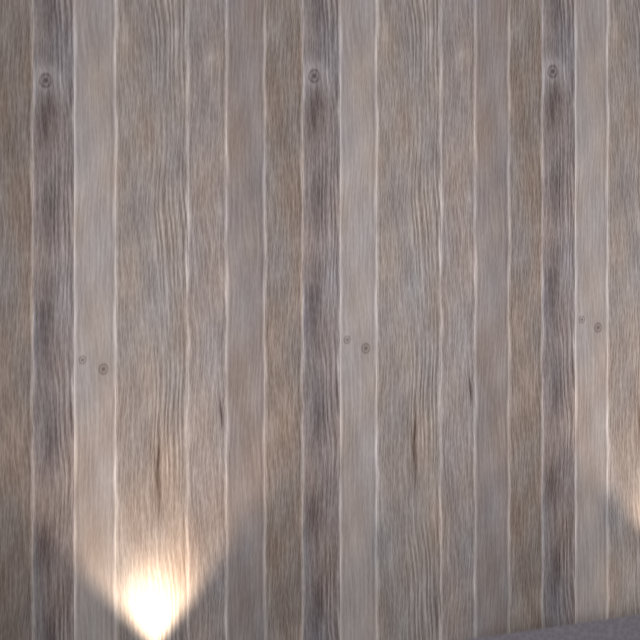
Give the GLSL for this texture, as a WebGL 1 fragment shader.

```glsl
precision highp float;
uniform vec2 u_resolution;

#define PERIOD 0.4453
#define SQUEEZE 0.0235
#define SHRINK 0.0555
#define FIBRE 0.15
#define GRAIN 0.055
#define SEAM_LIGHT 0.125
#define LAMP_A vec2(0.243, -0.022)
#define LAMP_B vec2(1.070, 0.095)
#define WARM vec3(1.0, 0.80, 0.60)

float hash(vec2 p) {
  p = fract(p * vec2(0.1731, 0.2379));
  p += dot(p, p.yx + 19.19);
  return fract((p.x + p.y) * p.x * 7.31);
}

// Distance to the nearest scattered cell point
float cells(vec2 p) {
  vec2 base = floor(p), part = p - base;
  float nearest = 2.0;
  for (int j = -1; j <= 1; j++) {
    for (int i = -1; i <= 1; i++) {
      vec2 o = vec2(float(i), float(j));
      vec2 id = base + o;
      vec2 d = o + vec2(hash(id), hash(id + 37.7)) - part;
      nearest = min(nearest, dot(d, d));
    }
  }
  return sqrt(nearest);
}

float blotch(vec2 p) {
  float sum = sin(p.x + 1.7 * sin(p.y * 0.7)) + sin(p.y * 1.3 + 1.4 * sin(p.x * 0.8));
  return 0.25 * (sum + sin(p.x * 2.3 - p.y * 1.9) + sin(p.y * 3.7 + p.x));
}

float bump(float x, float width) {
  return exp(-x * x / (width * width));
}

// Six boards per repeat, the third one double width
float boardEdge(float i) {
  return i < 2.5 ? i * 0.148 : 1.0 - (6.0 - i) * 0.1465;
}

vec3 boardColour(float id) {
  if (id < 0.5) return vec3(0.510, 0.472, 0.470);
  if (id < 1.5) return vec3(0.588, 0.552, 0.543);
  if (id < 2.5) return vec3(0.553, 0.513, 0.498);
  if (id < 3.5) return vec3(0.555, 0.515, 0.505);
  if (id < 4.5) return vec3(0.530, 0.488, 0.478);
  return vec3(0.510, 0.464, 0.443);
}

float knot(vec2 q, float radius) {
  float r = length(q * vec2(1.0, 0.85)) / radius;
  return 0.75 * bump(r, 0.7) + 0.35 * bump(r - 1.3, 0.35);
}

// Wall in board coordinates: f across one repeat, v downward
vec3 wood(float f, float v) {
  float id = 0.0, seam = 0.0, seamDark = 0.0;
  for (int i = 0; i < 7; i++) {
    float k = float(i), e = boardEdge(k);
    if (f >= e) id = k;
    float wobble = 0.0018 * sin(v * 31.0 + k * 2.1) + 0.0012 * sin(v * 73.0 + k);
    float d = f - e + wobble;
    float strength = 0.78 + 0.3 * sin(v * 17.0 + k * 4.0) * sin(v * 41.0 + k);
    seam += strength * (bump(d, 0.0065) + 0.22 * bump(d, 0.02));
    seamDark += bump(d + 0.013, 0.006) + 0.5 * bump(d - 0.014, 0.006);
  }
  float left = boardEdge(id);
  float t = (f - left) / (boardEdge(id + 1.0) - left);
  vec2 shift = vec2(id * 13.0, id * 7.0);
  float figured = (id < 0.5 || abs(id - 2.0) < 0.5) ? 1.0 : 0.0;
  float smoothBoard = (abs(id - 1.0) < 0.5 || abs(id - 4.0) < 0.5) ? 0.5 : 1.0;

  // Long fibres and short pores
  float bend = 0.007 * sin(v * 15.0 + id) + 0.003 * sin(v * 43.0 + f * 30.0);
  float fibre = cells(vec2((f + bend) * 95.0, v * 20.0) + shift) - 0.48;
  float pores = cells(vec2(f * 165.0, v * 75.0) + shift) - 0.48;
  float tone = smoothBoard * FIBRE * (0.65 * fibre + 0.42 * pores);

  // Curved growth lines, strongest on the figured boards
  float phase = f * 350.0 - v * 24.0 * figured + 3.2 * sin(v * 13.0 + t * 2.0 + id)
    + 1.5 * sin(v * 34.0 + t * 5.0);
  float lines = sin(phase + sin(phase * 0.37));
  float lineMask = mix(0.22, smoothstep(0.35, 0.6, t), figured);
  tone += GRAIN * lines * lineMask * (0.65 + 0.35 * sin(v * 19.0 + 1.0));
  tone += 0.035 * blotch(vec2(f * 28.0, v * 13.0) + shift);

  // Dark heartwood streaks on the narrow figured board
  if (id < 0.5) {
    float pulse = 0.5 + 0.5 * cos((v - 0.17) * 36.96);
    tone -= 0.11 * bump(t - 0.36 - 0.08 * sin(v * 21.0), 0.2) * (0.3 + 0.7 * pulse);
  }

  // Knots and drying cracks
  vec2 q = vec2(f * 0.43, v);
  vec2 big = q - vec2(0.0198, 0.126);
  tone += 0.12 * bump(length(big * vec2(0.8, 1.0)), 0.024);
  tone -= 0.35 * knot(big, 0.0065);
  tone -= 0.22 * knot(q - vec2(0.0761, 0.568), 0.004);
  tone -= 0.25 * knot(q - vec2(0.1084, 0.585), 0.005);
  tone -= 0.19 * bump(f - 0.452 + 0.004 * sin(v * 60.0), 0.007) * bump(v - 0.755, 0.055);
  tone -= 0.22 * bump(f - 0.686 - 0.2 * (v - 0.67), 0.005) * bump(v - 0.67, 0.023);

  vec3 colour = boardColour(id) + tone * vec3(1.0, 1.02, 1.02);
  colour += vec3(0.02, 0.002, -0.014) * blotch(vec2(f * 17.0, v * 9.0) + 4.0);
  return colour + SEAM_LIGHT * seam - 0.045 * seamDark;
}

// Upward beam cut by two slanted edges: x is the wide glow, y the hot core
vec2 beam(vec2 uv, vec2 apex) {
  vec2 d = uv - apex;
  float inside = min(d.y - 1.2 * d.x, d.y + 0.95 * d.x);
  float cone = smoothstep(-0.012, 0.025 + 0.22 * max(d.y, 0.0), inside);
  vec2 c = d - vec2(-0.004, 0.06);
  float wide = exp(-length(c * vec2(1.15, 0.8)) / 0.125);
  float core = exp(-dot(c * c, vec2(230.0, 165.0)));
  return cone * vec2(wide, core);
}

void main() {
  vec2 uv = gl_FragCoord.xy / u_resolution;

  // Boards narrow and shorten toward the right
  float root = sqrt(PERIOD * PERIOD - 4.0 * SQUEEZE * (uv.x - 0.051));
  float p = (PERIOD - root) / (2.0 * SQUEEZE);
  float v = (1.0 - uv.y) / (1.0 - SHRINK * p);
  vec3 colour = wood(fract(p), v);

  // Room light
  float shade = 0.97 + 0.08 * bump(uv.y - 0.58, 0.28) + 0.03 * bump(uv.x - 0.62, 0.3);
  shade -= 0.13 * (1.0 - smoothstep(0.0, 0.32, uv.y));
  shade -= 0.07 * (1.0 - smoothstep(0.0, 0.13, uv.x));
  colour *= shade;

  // Lamps
  vec2 glow = beam(uv, LAMP_A) + 0.75 * beam(uv, LAMP_B);
  colour += glow.x * WARM * (0.12 + 0.8 * colour);
  colour += glow.y * vec3(0.68, 0.60, 0.49);
  colour += 0.09 * WARM * bump(length((uv - vec2(0.975, 0.095)) * vec2(1.0, 0.8)), 0.045);

  // Sloping ledge
  float ledge = (uv.x - 0.72) * 0.145 - uv.y;
  vec3 ledgeColour = vec3(0.41, 0.39, 0.415) + 0.05 * (cells(uv * 130.0) - 0.5);
  colour *= 1.0 - 0.12 * bump(ledge, 0.012) * smoothstep(0.68, 0.76, uv.x);
  colour = mix(colour, ledgeColour, smoothstep(-0.003, 0.004, ledge));
  gl_FragColor = vec4(clamp(colour, 0.0, 1.0), 1.0);
}
```
